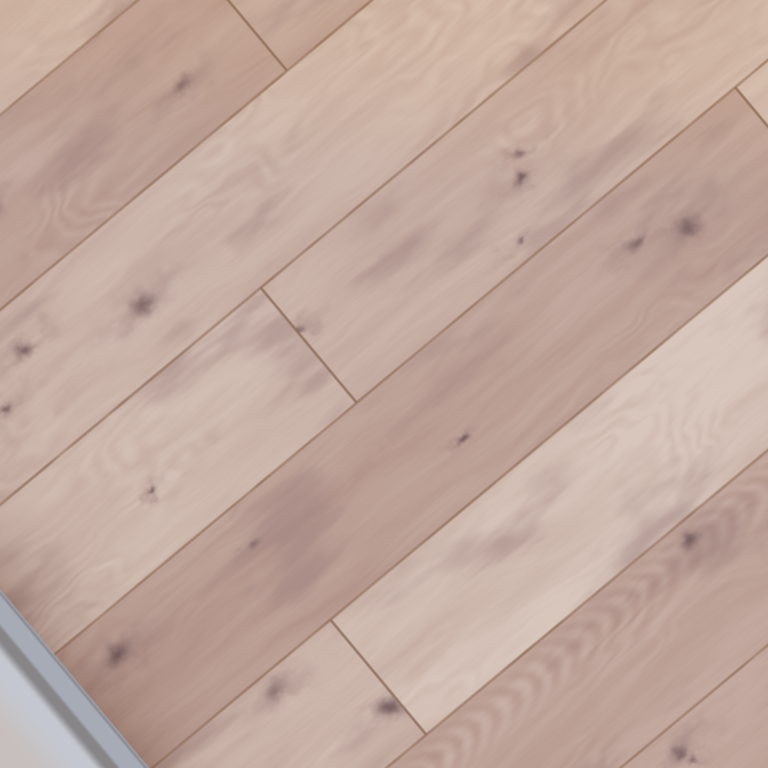
Write a WebGL 2 fragment shader that draws this texture.

```glsl
#version 300 es
precision highp float;
uniform vec2 u_resolution;
out vec4 fragColor;

const vec2 GRAIN_DIR = vec2(0.768, 0.640);
const float PLANK_WIDTH = 0.195;
const float PLANK_LENGTH = 1.49;
const float TRIM_EDGE = 0.149;
const vec3 DARK_OAK = vec3(0.705, 0.585, 0.545);
const vec3 PALE_OAK = vec3(0.835, 0.760, 0.720);
const vec3 SEAM = vec3(0.60, 0.47, 0.39);
const vec3 KNOT = vec3(0.43, 0.34, 0.35);
const vec3 STAIN = vec3(0.60, 0.49, 0.48);

// Wood tone of each row: before and after its end joint
const vec2 ROW_TONES[8] = vec2[8](
    vec2(0.35, 0.35), vec2(0.28, 0.50), vec2(0.68, 0.90), vec2(0.22, 0.70),
    vec2(0.80, 0.52), vec2(0.64, 0.50), vec2(0.33, 0.36), vec2(0.68, 0.50));

float hash(vec2 p) {
    return fract(sin(dot(p, vec2(127.1, 311.7))) * 43758.5453);
}

float noise(vec2 p) {
    vec2 i = floor(p), f = fract(p);
    f = f * f * (3.0 - 2.0 * f);
    return mix(mix(hash(i), hash(i + vec2(1, 0)), f.x),
               mix(hash(i + vec2(0, 1)), hash(i + vec2(1, 1)), f.x), f.y);
}

float fbm(vec2 p) {
    float sum = 0.0, amp = 0.5;
    for (int i = 0; i < 4; i++) {
        sum += amp * noise(p);
        p = p * 2.03 + 17.3;
        amp *= 0.5;
    }
    return sum;
}

float line(float dist, float halfWidth, float soft) {
    return 1.0 - smoothstep(halfWidth - soft, halfWidth + soft, dist);
}

// Curved growth rings along a narrow band of the plank
float growthRings(vec2 q, float across, float seed) {
    float offset = across - 0.82;
    float wobble = 5.0 * fbm(q * vec2(12.0, 30.0) + seed);
    float rings = sin(q.x * 190.0 + offset * offset * 260.0 + wobble);
    return rings * exp(-offset * offset * 75.0);
}

// x: dark core, y: soft stain around it
vec2 knots(vec2 local, vec2 id) {
    vec2 result = vec2(0.0);
    vec2 warp = vec2(fbm(local * 45.0 + id), fbm(local * 45.0 - id + 9.0)) - 0.47;
    for (int i = 0; i < 7; i++) {
        vec2 key = id * 3.7 + float(i) * 11.3;
        vec2 center = vec2(hash(key) * PLANK_LENGTH, mix(0.02, 0.175, hash(key + 5.1)));
        float size = hash(key + 2.3);
        float radius = mix(0.0035, 0.011, size * size);
        float d = length((local - center + warp * 0.018) * vec2(0.65, 1.0)) / radius;
        float halo = length((local - center + warp * 0.05) * vec2(0.28, 1.0)) / radius;
        result.x = max(result.x, exp(-d * d) * mix(0.45, 0.85, hash(key + 8.9)));
        result.y = max(result.y, exp(-halo * halo * 0.28) * 0.38);
    }
    return result;
}

vec3 wood(vec2 q, vec2 local, vec2 id, float tone) {
    float seed = hash(id) * 40.0;
    float across = local.y / PLANK_WIDTH;
    float bend = fbm(q * vec2(4.0, 9.0) + seed) - 0.47;
    float broad = fbm(q * vec2(3.0, 17.0) + seed) - 0.47;
    float streak = fbm(vec2(q.x * 6.0, q.y * 75.0 + bend * 6.0) + seed) - 0.47;
    float fiber = noise(vec2(q.x * 28.0, q.y * 300.0) + seed) - 0.5;
    tone += 0.20 * (q.x - 0.75) + 0.55 * broad + 0.38 * streak + 0.07 * fiber;

    // One row in eight is strongly figured, the others faintly swirled
    float figured = 1.0 - step(0.5, mod(id.x + 3.0, 8.0));
    tone += figured * 0.20 * growthRings(q, across, seed);
    float patchy = smoothstep(0.50, 0.70, fbm(q * vec2(4.5, 11.0) + seed + 3.0));
    tone += patchy * 0.10 * sin(bend * 75.0 + q.y * 110.0);

    vec3 color = mix(DARK_OAK, PALE_OAK, clamp(tone, -0.25, 1.1));
    float smudge = smoothstep(0.52, 0.78, fbm(q * vec2(6.0, 19.0) + seed + 21.0));
    vec2 knot = knots(local, id);
    color = mix(color, STAIN, max(smudge * 0.45, knot.y));
    return mix(color, KNOT, knot.x);
}

// Grey moulding with a dark groove and a bright bevel
vec3 trim(float u, float soft) {
    vec3 color = mix(vec3(0.78, 0.75, 0.74), vec3(0.77, 0.78, 0.81), smoothstep(0.03, 0.08, u));
    color = mix(color, vec3(0.53, 0.52, 0.53), smoothstep(0.094, 0.108, u));
    color = mix(color, vec3(0.65, 0.67, 0.71), smoothstep(0.116, 0.122, u));
    return mix(color, vec3(0.56, 0.56, 0.59), line(abs(u - 0.146), 0.002, soft));
}

void main() {
    vec2 p = gl_FragCoord.xy / u_resolution.y;
    float soft = max(0.0015, 0.75 / u_resolution.y);
    vec2 q = vec2(dot(p, GRAIN_DIR), dot(p, vec2(-GRAIN_DIR.y, GRAIN_DIR.x)));

    // Staggered plank layout
    float rowPos = (q.y - 0.068) / PLANK_WIDTH;
    float row = floor(rowPos);
    float joint = 0.661 + 0.1035 * row + 0.5 * PLANK_LENGTH * mod(row, 2.0);
    float along = (q.x - joint) / PLANK_LENGTH;
    vec2 id = vec2(row, floor(along));
    vec2 local = vec2(fract(along) * PLANK_LENGTH, fract(rowPos) * PLANK_WIDTH);

    vec2 tones = ROW_TONES[int(mod(row + 4.0, 8.0))];
    vec3 color = wood(q, local, id, id.y < 0.0 ? tones.x : tones.y);

    // Seams, slightly uneven in strength
    float side = min(local.y, PLANK_WIDTH - local.y);
    float end = min(local.x, PLANK_LENGTH - local.x);
    float wear = mix(0.55, 0.95, noise(q * vec2(40.0, 5.0)));
    color = mix(color, SEAM, line(side, 0.0018, soft) * wear);
    color = mix(color, SEAM * 0.94, line(end, 0.0017, soft) * 0.9);

    // Warm light at the top, shade beside the trim
    color *= mix(vec3(1.0), vec3(1.02, 1.0, 0.96), smoothstep(0.78, 1.0, p.y + 0.08 * p.x));
    color *= 1.0 - vec3(0.14, 0.18, 0.20) * exp(-max(q.x - TRIM_EDGE, 0.0) * 22.0);
    color = mix(color, trim(q.x, soft), line(q.x, TRIM_EDGE, soft));
    fragColor = vec4(color, 1.0);
}
```
